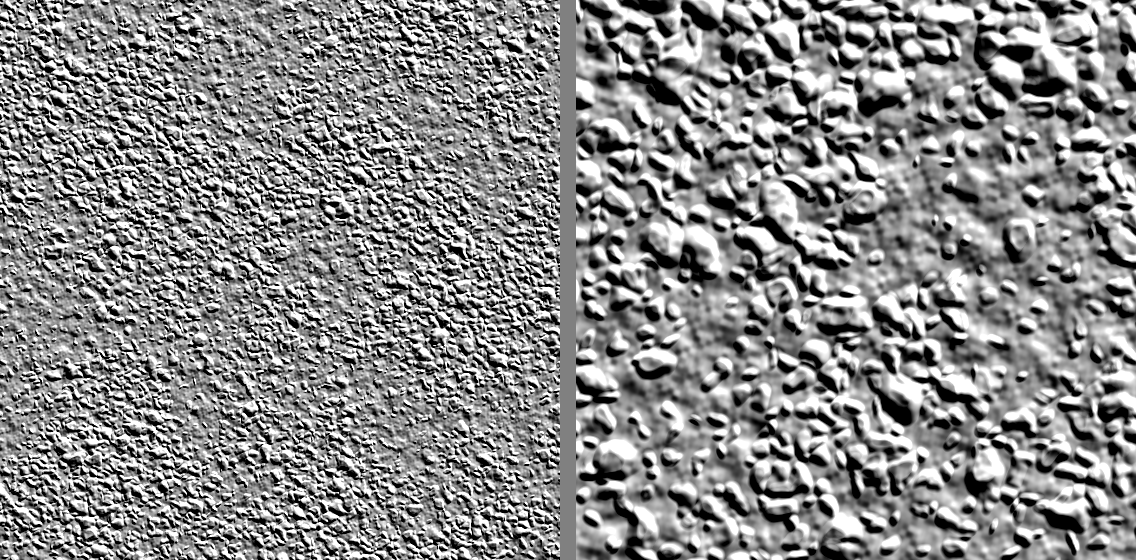
Left, the full canvas; right, a detail of the centre.
Write a Shadertoy shader that draws this texture map.

```glsl
// Rough gravel relief in grey: soft-shouldered stones of three sizes merge in
// loose patches on gritty ground. The height field is shaded by its slope
// toward a light at the upper right, clipping to white and black.

const vec2  LIGHT_DIR     = vec2(0.50, 0.866);
const float SLOPE_STEP    = 0.0017;  // half width of the slope sample
const float BASE_GREY     = 0.57;
const float LIT_GAIN      = 0.46;
const float SHADE_GAIN    = 0.58;

const int   STONE_LAYERS  = 3;
const float STONE_FREQ    = 40.0;    // cells across for the largest stones
const float STONE_RATIO   = 1.52;    // frequency step between layers
const float STONE_SHARE   = 0.22;    // filled cells in the largest layer
const float SHARE_STEP    = 0.24;    // added share per smaller layer
const float STONE_HEIGHT  = 1.40;
const float STONE_LEAN    = -0.52;   // mean direction of the long axis
const float LEAN_SPREAD   = 2.4;
const float PATCH_FREQ    = 6.5;

const int   GRIT_OCTAVES  = 3;
const float GRIT_FREQ     = 66.0;
const float GRIT_SLOPE    = 0.54;
const float WARP_FREQ     = 85.0;
const float WARP_AMOUNT   = 0.007;
const mat2  OCTAVE_TURN   = mat2(0.8, 0.6, -0.6, 0.8);

// Sine-free hashes
float hash1(vec2 p) {
    vec3 q = fract(p.xyx * 0.1031);
    q += dot(q, q.yzx + 33.33);
    return fract((q.x + q.y) * q.z);
}

vec3 hash3(vec2 p) {
    vec3 q = fract(p.xyx * vec3(0.1031, 0.1030, 0.0973));
    q += dot(q, q.yxz + 33.33);
    return fract((q.xxy + q.yzz) * q.zyx);
}

// Value noise with smooth slopes
float noise(vec2 p) {
    vec2 i = floor(p), f = fract(p);
    f = f * f * f * (f * (f * 6.0 - 15.0) + 10.0);
    float low  = mix(hash1(i), hash1(i + vec2(1, 0)), f.x);
    float high = mix(hash1(i + vec2(0, 1)), hash1(i + vec2(1, 1)), f.x);
    return mix(low, high, f.y);
}

// Broad patches: 0 is bare ground, 1 is dense rubble
float patchDensity(vec2 p) {
    float n = 0.6 * noise(OCTAVE_TURN * p * PATCH_FREQ + 17.0)
            + 0.4 * noise(p * PATCH_FREQ * 2.3 + 41.0);
    return smoothstep(0.22, 0.68, n);
}

// Sum of cubed stone heights of one layer, for a soft union
float stoneLayer(vec2 p, float freq, float share, float seed) {
    vec2 g = p * freq, cell = floor(g);
    float cubes = 0.0;
    for (int y = -1; y <= 1; y++)
    for (int x = -1; x <= 1; x++) {
        vec2 id = cell + vec2(x, y);
        vec3 place = hash3(id + seed);
        vec3 shape = hash3(id + seed + 57.0);
        vec2 centre = id + place.xy;
        float density = patchDensity(centre / freq);
        if (place.z > share * mix(0.30, 1.20, density)) continue;

        // Leaning ellipse with a soft-footed dome cut by a tilted facet
        float angle = STONE_LEAN + LEAN_SPREAD * (shape.x - 0.5);
        vec2 axis = vec2(cos(angle), sin(angle));
        float radius = mix(0.36, 0.62, shape.y) * mix(0.75, 1.0, density);
        vec2 d = (g - centre) / radius;
        d = vec2(dot(d, axis), dot(d, vec2(-axis.y, axis.x)));
        d *= vec2(0.84, 1.14);
        float bowl = max(1.0 - dot(d, d), 0.0);
        float dome = bowl * sqrt(bowl);
        float facet = max(0.85 + 0.5 * (shape.z - 0.5) + 0.4 * d.x, 0.0);
        float tall = radius * min(dome, facet);
        cubes += tall * tall * tall;
    }
    return cubes / (freq * freq * freq);
}

// Ground grit plus the stones lying on it
float surfaceHeight(vec2 p) {
    float grit = 0.0, freq = GRIT_FREQ;
    vec2 q = p;
    for (int i = 0; i < GRIT_OCTAVES; i++) {
        q = OCTAVE_TURN * q;
        grit += GRIT_SLOPE / freq * noise(q * freq + 9.0);
        freq *= 2.0;
    }

    vec2 warp = vec2(noise(p * WARP_FREQ), noise(p * WARP_FREQ + 73.0)) - 0.5;
    vec2 bent = p + WARP_AMOUNT * warp;
    float cubes = 1e-15, share = STONE_SHARE;
    freq = STONE_FREQ;
    for (int i = 0; i < STONE_LAYERS; i++) {
        cubes += stoneLayer(bent, freq, share, 131.0 * float(i + 1));
        freq *= STONE_RATIO;
        share += SHARE_STEP;
    }
    return grit + STONE_HEIGHT * pow(cubes, 1.0 / 3.0);
}

void mainImage(out vec4 fragColor, in vec2 fragCoord) {
    vec2 p = fragCoord / iResolution.y;
    vec2 offset = LIGHT_DIR * SLOPE_STEP;

    // Surfaces falling toward the light are bright
    float slope = (surfaceHeight(p - offset) - surfaceHeight(p + offset))
                / (2.0 * SLOPE_STEP);
    float grey = BASE_GREY + slope * (slope > 0.0 ? LIT_GAIN : SHADE_GAIN);
    fragColor = vec4(vec3(clamp(grey, 0.0, 1.0)), 1.0);
}
```
